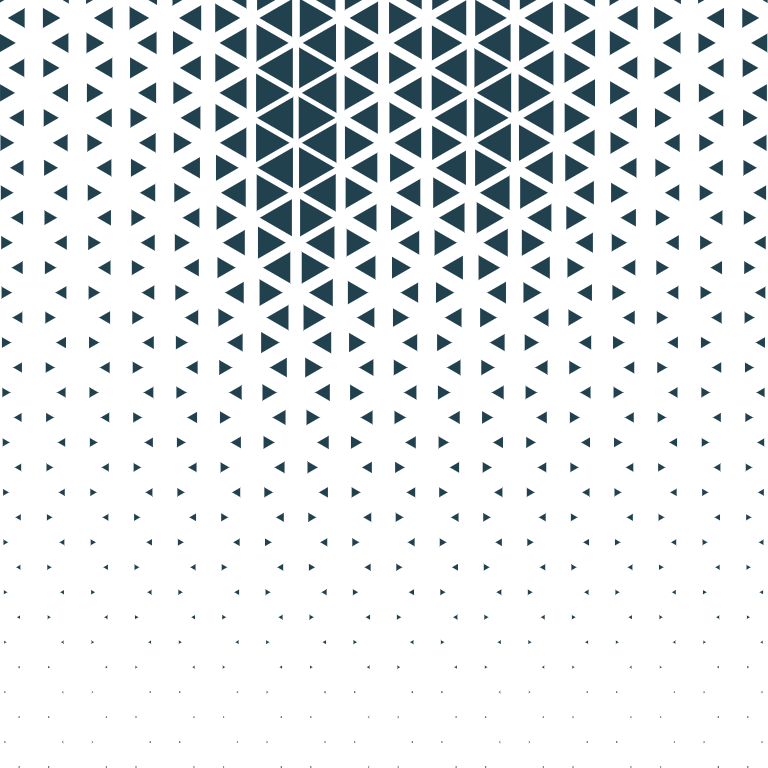
This background is drawn by a WebGL 1 fragment shader. Its source:

```glsl
precision highp float;

uniform vec2 u_resolution;

const vec3 PAPER = vec3(1.0);
const vec3 INK = vec3(0.135, 0.255, 0.31);

// Triangular lattice: strip width, row spacing and a shared base midpoint
const vec2 LATTICE_STEP = vec2(0.0569, 0.03251);
const vec2 LATTICE_ORIGIN = vec2(0.0441, 0.9766);

// Triangle radius, measured from centroid to tip
const float MIN_RADIUS = 0.0013;
const float MAX_RADIUS = 0.0332;
const float TOP_RADIUS = 0.0134;
const float FADE_HEIGHT = 0.97;
const float MIDDLE_GAIN = 0.65;
const float MIDDLE_SPREAD = 0.26;

// Two swellings near the top
const vec2 LEFT_CENTER = vec2(0.385, 0.792);
const vec2 LEFT_SPREAD = vec2(0.060, 0.170);
const float LEFT_SWELL = 0.0150;
const vec2 RIGHT_CENTER = vec2(0.650, 0.831);
const vec2 RIGHT_SPREAD = vec2(0.081, 0.137);
const float RIGHT_SWELL = 0.0124;

float bell(vec2 offset, vec2 spread) {
  vec2 t = offset / spread;
  return exp(-0.5 * dot(t, t));
}

float radiusAt(vec2 p) {
  float middle = bell(vec2(p.x - 0.5, 0.0), vec2(MIDDLE_SPREAD));
  float fade = max(1.0 - (1.0 - p.y) / FADE_HEIGHT, 0.0);
  float radius = TOP_RADIUS * fade * (1.0 + MIDDLE_GAIN * middle);
  radius += LEFT_SWELL * bell(p - LEFT_CENTER, LEFT_SPREAD);
  radius += RIGHT_SWELL * bell(p - RIGHT_CENTER, RIGHT_SPREAD);
  return clamp(radius, MIN_RADIUS, MAX_RADIUS);
}

// Signed distance to the edges of a triangle whose tip points along +x
float triangleDistance(vec2 q, float radius) {
  return max(-q.x, 0.5 * q.x + 0.8660254 * abs(q.y)) - 0.5 * radius;
}

void main() {
  vec2 p = gl_FragCoord.xy / u_resolution.y;
  float pixel = 1.0 / u_resolution.y;

  vec2 cell = (p - LATTICE_ORIGIN) / LATTICE_STEP;
  float strip = floor(cell.x);
  float dist = 1.0;

  // Each strip interleaves right-pointing and left-pointing triangles
  for (int i = 0; i < 2; i++) {
    float side = float(i);
    float facing = 1.0 - 2.0 * side;
    float parity = mod(strip + side, 2.0);
    float row = 2.0 * floor((cell.y - parity) * 0.5 + 0.5) + parity;
    float column = strip + mix(0.34, 0.66, side);
    vec2 center = LATTICE_ORIGIN + vec2(column, row) * LATTICE_STEP;
    vec2 q = (p - center) * vec2(facing, 1.0);
    dist = min(dist, triangleDistance(q, radiusAt(center)));
  }

  float coverage = clamp(0.5 - dist / pixel, 0.0, 1.0);
  gl_FragColor = vec4(mix(PAPER, INK, coverage), 1.0);
}
```
